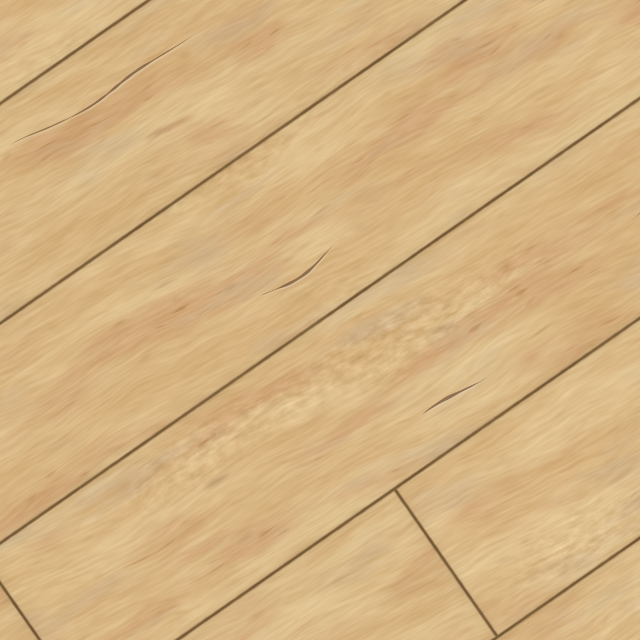
Give the GLSL for this texture, as a WebGL 2 fragment shader.

```glsl
#version 300 es
precision highp float;
// Pale oak floor planks laid on a slant, with dark grooves and staggered ends.
// Canvas coordinates are turned to run along the boards, split into planks,
// then coloured by stretched gradient noise: figure, fine grain, pores, cracks.
uniform vec2 u_resolution;
out vec4 outColor;

const float PLANK_WIDTH = 0.282;
const float PLANK_LENGTH = 2.6;

vec2 hash2(vec2 p) {
  vec3 q = fract(vec3(p.xyx) * vec3(0.1031, 0.1030, 0.0973));
  q += dot(q, q.yzx + 33.33);
  return fract((q.xx + q.yz) * q.zy);
}

float cornerSlope(vec2 cell, vec2 offset) {
  float angle = 6.2832 * hash2(cell).x;
  return dot(vec2(cos(angle), sin(angle)), offset);
}

// Gradient noise, roughly -0.7 to 0.7
float noise(vec2 p) {
  vec2 i = floor(p), f = fract(p);
  vec2 w = f * f * f * (f * (f * 6.0 - 15.0) + 10.0);
  vec2 e = vec2(1.0, 0.0);
  return mix(mix(cornerSlope(i, f), cornerSlope(i + e, f - e), w.x),
             mix(cornerSlope(i + e.yx, f - e.yx), cornerSlope(i + 1.0, f - 1.0), w.x), w.y);
}

float fbm(vec2 p) {
  float sum = 0.0, amplitude = 1.0;
  for (int i = 0; i < 4; i++) {
    sum += amplitude * noise(p);
    p = p * 2.03 + 17.7;
    amplitude *= 0.5;
  }
  return sum;
}

// Thin tapering split, at most one per stretch of board
float crack(vec2 p, vec2 plank) {
  float cell = floor(p.x / 0.5);
  vec2 rnd = hash2(plank * 7.0 + vec2(cell * 3.0 + 61.0, 93.0));
  float t = (fract(p.x / 0.5) - 0.5) / mix(0.12, 0.36, rnd.y);
  float taper = max(1.0 - t * t, 0.0);
  float line = PLANK_WIDTH * mix(0.25, 0.75, rnd.y) + 0.03 * noise(vec2(p.x * 6.0, rnd.x * 90.0));
  float halfWidth = 0.0022 * taper * (0.7 + noise(p * vec2(40.0, 8.0)));
  float shape = 1.0 - smoothstep(halfWidth - 0.001, halfWidth + 0.001, abs(p.y - line));
  return shape * smoothstep(0.0, 0.3, taper) * step(rnd.x, 0.45);
}

vec3 wood(vec2 p, vec2 plank) {
  vec2 g = p + hash2(plank + 40.0) * vec2(31.0, 17.0) + 5.0;
  float middle = 1.0 - abs(2.0 * p.y / PLANK_WIDTH - 1.0);

  // Bend the grain gently, and tilt it a little from the board edge
  g.y += 0.07 * p.x + 0.022 * noise(g * vec2(3.5, 7.0)) + 0.005 * noise(g * vec2(14.0, 30.0));

  float figure = fbm(g * vec2(2.6, 13.0));
  float streaks = fbm(g * vec2(7.0, 60.0) + 9.0);
  float fine = noise(g * vec2(16.0, 190.0)) + 0.6 * noise(g * vec2(38.0, 300.0) + 4.0);
  vec3 color = mix(vec3(0.835, 0.695, 0.495), vec3(0.87, 0.755, 0.56), smoothstep(-0.5, 0.6, figure + 0.3 * streaks));

  // Rosy heart streaks and greyed patches
  float rosy = smoothstep(0.0, 0.65, fbm(g * vec2(3.2, 15.0) + 23.0) + 0.25 * streaks + 0.25 * middle - 0.12);
  color = mix(color, vec3(0.785, 0.60, 0.425), 0.65 * rosy);
  float greyed = smoothstep(0.1, 0.7, fbm(g * vec2(4.0, 14.0) + 51.0) + 0.2 * streaks);
  color = mix(color, vec3(0.79, 0.685, 0.545), 0.55 * greyed);

  // Curly burl where the figure is strong
  float burl = smoothstep(0.12, 0.5, noise(g * vec2(2.2, 7.0) + 71.0));
  color += 0.07 * burl * fbm(g * vec2(45.0, 90.0)) * vec3(1.0, 1.1, 1.2);

  // Fine grain, dark pores and pale flecks
  color += (0.045 * fine + 0.025 * streaks) * vec3(0.85, 1.0, 1.1);
  float pores = smoothstep(0.3, 0.62, noise(g * vec2(22.0, 130.0) + 33.0));
  color -= 0.06 * pores * (0.5 + rosy) * vec3(0.8, 1.0, 1.1);

  // Small brown knots lie in the rosy middle
  float knot = smoothstep(0.42, 0.68, noise(g * vec2(9.0, 26.0) + 87.0) + 0.15 * streaks);
  color = mix(color, vec3(0.61, 0.46, 0.33), 0.55 * knot * smoothstep(0.1, 0.6, middle));

  float split = crack(p, plank);
  float paleLip = crack(p + vec2(0.0, 0.003), plank);
  color = mix(color, vec3(0.88, 0.81, 0.70), 0.5 * paleLip);
  color = mix(color, vec3(0.47, 0.34, 0.24), 0.75 * split);
  return color + 0.025 * (hash2(plank + 12.0).x - 0.5);
}

void main() {
  vec2 p = gl_FragCoord.xy / u_resolution.y;
  float pixel = 1.0 / u_resolution.y;

  // Turn to board axes: x along, y across
  vec2 board = vec2(dot(p, vec2(0.821, 0.571)), dot(p, vec2(-0.571, 0.821)));
  float across = (board.y - 0.124) / PLANK_WIDTH;
  float row = floor(across);
  float along = (board.x - 0.051 + 0.59 * (row + 1.0)) / PLANK_LENGTH;
  vec2 plank = vec2(row, floor(along)) + 20.0;
  vec2 local = vec2(fract(along) * PLANK_LENGTH, fract(across) * PLANK_WIDTH);
  vec3 color = wood(local, plank);

  // Grooves: soft brown bevel around a dark, uneven core
  vec2 edge = min(local, vec2(PLANK_LENGTH, PLANK_WIDTH) - local);
  float gap = min(edge.x, edge.y) + 0.0005 * noise(board * 90.0);
  float bevel = 1.0 - smoothstep(0.0022 - pixel, 0.0034 + pixel, gap);
  float core = 1.0 - smoothstep(0.0006, 0.0016 + pixel, gap);
  color *= 1.0 - 0.06 * exp(-gap * 130.0);
  color = mix(color, vec3(0.62, 0.49, 0.32), 0.8 * bevel);
  color = mix(color, vec3(0.42, 0.32, 0.20), core * (0.8 + 0.3 * noise(board * 14.0)));
  outColor = vec4(clamp(color, 0.0, 1.0), 1.0);
}
```
